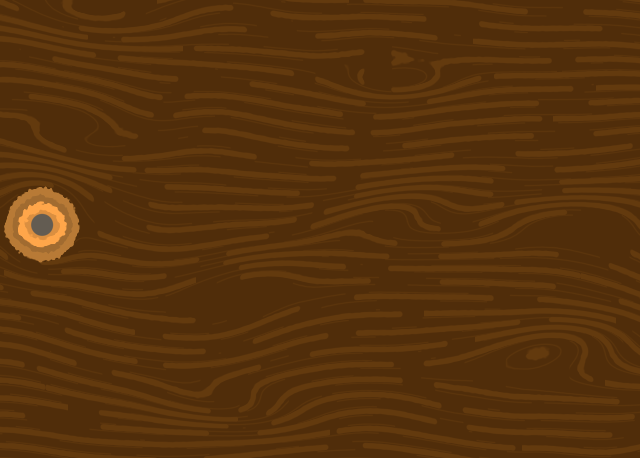
Reproduce this texture procedurally as a WebGL 2 fragment shader.

```glsl
#version 300 es
precision highp float;
// Dark wood grain with one round knot. Broken strokes follow the contours of
// a warped height field with scattered eddies; dividing by the gradient keeps
// their width even. The knot is a stack of rough-edged discs.

#define STROKE_SPACING 0.037
#define STROKE_HALF_WIDTH 0.0061
#define STROKE_PERIOD 0.42
#define THIN_HALF_WIDTH 0.0013
#define THIN_PERIOD 0.25
#define THIN_STRENGTH 0.6
#define EDDY_COUNT 8
#define EDDY_SIZE vec2(0.16, 0.052)
#define WAVE_HEIGHT 0.13
#define KNOT_CENTER vec2(0.092, 0.509)
#define KNOT_RADIUS 0.08

uniform vec2 u_resolution;
out vec4 fragColor;

float hash(vec2 p) {
  return fract(sin(dot(p, vec2(127.1, 311.7))) * 43758.5453);
}

float noise(vec2 p) {
  vec2 i = floor(p), f = fract(p);
  f = f * f * (3.0 - 2.0 * f);
  return mix(mix(hash(i), hash(i + vec2(1, 0)), f.x),
             mix(hash(i + vec2(0, 1)), hash(i + vec2(1, 1)), f.x), f.y);
}

// Height field whose contours are the grain lines
float grainHeight(vec2 p) {
  vec2 k = p - KNOT_CENTER;
  float r2 = KNOT_RADIUS * KNOT_RADIUS;
  float h = p.y - k.y * r2 / max(dot(k, k), r2);   // flow around the knot
  h += WAVE_HEIGHT * (noise(p * vec2(2.6, 3.0) + 4.0) - 0.5);
  h += 0.024 * (noise(p * vec2(6.0, 8.0) + 17.0) - 0.5);
  for (int i = 0; i < EDDY_COUNT; i++) {
    float n = float(i);
    float a = hash(vec2(n, 3.0)), b = hash(vec2(n, 8.0));
    vec2 center = fract(vec2(0.6, 0.54) + n * vec2(0.7549, 0.5698));
    vec2 q = p - center * vec2(1.4, 1.0);
    q.y += (a - 0.5) * 0.5 * q.x;                  // tilt
    q /= EDDY_SIZE * mix(0.75, 1.15, b);
    h += (a > 0.5 ? 0.078 : -0.078) * exp(-dot(q, q));
  }
  return h;
}

// Coverage of round-ended strokes along the contours of h
float strokes(float h, float slope, float x, float spacing, float period,
              float halfWidth, float shortest, float longest, float aa) {
  float t = h / spacing;
  float row = floor(t);
  float s = x / period + hash(vec2(row, spacing * 100.0)) * 7.0;
  float rnd = hash(vec2(floor(s), row + 31.0));
  float reach = mix(shortest, longest, rnd) * period;
  float along = max(abs(fract(s) - 0.5) * period - reach, 0.0);
  float across = abs(fract(t) - 0.5) * spacing / max(slope, 0.3);
  float w = min(halfWidth, 0.32 * spacing / max(slope, 0.3));
  return 1.0 - smoothstep(w - aa, w + aa, length(vec2(along, across)));
}

// Paints a disc over a colour
vec3 disc(vec3 under, vec3 paint, float r, float radius, float aa) {
  return mix(paint, under, smoothstep(radius - aa, radius + aa, r));
}

void main() {
  vec2 p = gl_FragCoord.xy / u_resolution.y;
  float aa = 0.75 / u_resolution.y;

  // Grain
  float e = 0.0015;
  float h = grainHeight(p);
  float slope = length(vec2(grainHeight(p + vec2(e, 0.0)) - h,
                            grainHeight(p + vec2(0.0, e)) - h)) / e;
  float wobble = 0.0012 * (noise(p * 130.0) - 0.5);
  float thick = strokes(h + wobble, slope, p.x, STROKE_SPACING, STROKE_PERIOD,
                        STROKE_HALF_WIDTH, 0.26, 0.52, aa);
  float thin = strokes(h + 0.3 * wobble, slope, p.x, STROKE_SPACING * 0.5,
                       THIN_PERIOD, THIN_HALF_WIDTH, 0.0, 0.5, aa);
  vec3 wood = vec3(0.315, 0.178, 0.039);
  vec3 grain = vec3(0.388, 0.226, 0.056);
  vec3 color = mix(wood, grain, max(thick, thin * THIN_STRENGTH));

  // Knot with frayed rings
  vec2 k = p - KNOT_CENTER;
  float r = length(k) / KNOT_RADIUS;
  float soft = aa / KNOT_RADIUS;
  float fray = 0.10 * (noise(p * 22.0) - 0.5) + 0.09 * (noise(p * 170.0) - 0.5);
  color = disc(color, vec3(0.72, 0.48, 0.21), r + fray, 1.0, soft);
  color = disc(color, vec3(0.63, 0.42, 0.19), r + fray, 0.79, soft);
  color = disc(color, vec3(1.00, 0.65, 0.29), r + fray, 0.62, soft);
  color = disc(color, vec3(0.86, 0.56, 0.25), r + fray, 0.42, soft);
  color = disc(color, vec3(0.39, 0.36, 0.32), r, 0.30, soft);

  fragColor = vec4(color, 1.0);
}
```
